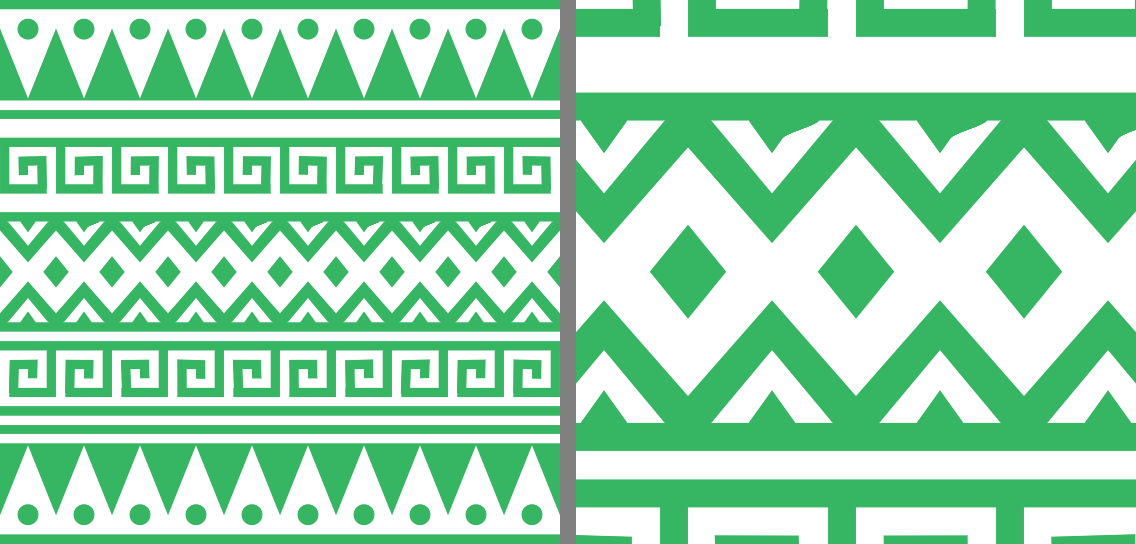
Left, the full canvas; right, a detail of the centre.
A Shadertoy shader for this pattern:

```glsl
// Green folk border on white: stripes, dotted teeth, square spirals and chevrons.
// Ten repeats across, each 6 units wide; every band is a distance function of the
// folded cell position, and small hashed tilts give the shapes a hand-cut look.

const float REPEATS = 10.0;
const float CELL = 6.0;
const float HEIGHT = 58.3;
const vec3 GREEN = vec3(0.21, 0.71, 0.39);
const vec3 WHITE = vec3(1.0);

float hash(vec2 p) {
    return fract(sin(dot(p, vec2(127.1, 311.7))) * 43758.5453);
}

// Horizontal stripe between two heights
float stripe(float y, float top, float bottom) {
    return max(top - y, y - bottom);
}

float box(vec2 p, vec2 lo, vec2 hi) {
    vec2 d = max(lo - p, p - hi);
    return max(d.x, d.y);
}

// Symmetric wedge that widens as "rise" grows
float wedge(float x, float rise, float slope) {
    return (abs(x) * slope - rise) / sqrt(1.0 + slope * slope);
}

// Row of teeth; y is measured from the tips, x from the cell centre
float teeth(float x, float y) {
    float fromEdge = CELL * 0.5 - abs(x);
    float tooth = max(wedge(fromEdge, y, 2.5), y - 7.72);
    float dot0 = length(vec2(x, y - 0.07)) - 1.12;
    return min(tooth, dot0);
}

// Square spiral hanging from a bar, with a slightly crooked inner hook
float spiral(vec2 p, vec2 id) {
    float d = stripe(p.y, 0.0, 1.0);
    d = min(d, box(p, vec2(0.0, 0.0), vec2(1.0, 6.0)));
    d = min(d, box(p, vec2(0.0, 5.0), vec2(5.0, 6.0)));
    vec2 tilt = (vec2(hash(id), hash(id + 17.0)) - 0.5) * 0.07;
    vec2 q = p + tilt * (p.yx - 3.5);
    d = min(d, box(q, vec2(4.0, 2.0), vec2(5.0, 5.6)));
    d = min(d, box(q, vec2(2.0, 2.0), vec2(5.0, 3.0)));
    return min(d, box(q, vec2(2.0, 2.0), vec2(3.0, 4.0)));
}

// Mirrored chevrons with diamonds between; y is measured from the middle line
float chevrons(float x, float y, float flare) {
    float v = abs(y);
    float zigzag = max(wedge(x, v - 1.02, 1.14), v - 6.4);
    float curl = x > 0.0 && y < 0.0 ? flare * smoothstep(4.75, 5.4, v) : 0.0;
    float core = wedge(max(abs(x) - curl, 0.0), v - 4.23, 1.4);
    float gap = max(max(wedge(x, v - 2.8, 1.2), v - 5.4), -core);
    float diamond = wedge(CELL * 0.5 - abs(x), 1.68 - v, 1.23);
    return min(max(zigzag, -gap), diamond);
}

void mainImage(out vec4 fragColor, in vec2 fragCoord) {
    vec2 uv = fragCoord / iResolution.xy;
    vec2 p = vec2(uv.x * REPEATS * CELL, (1.0 - uv.y) * HEIGHT);
    float column = floor(p.x / CELL);
    float cx = mod(p.x, CELL);
    float x = cx - CELL * 0.5;
    float y = p.y;

    // Plain stripes
    float d = stripe(y, -1.0, 1.0);
    d = min(d, stripe(y, 11.8, 12.75));
    d = min(d, stripe(y, 43.53, 44.55));
    d = min(d, stripe(y, 45.55, 46.5));
    d = min(d, stripe(y, 57.27, HEIGHT + 1.0));

    // Teeth with dots, upright above and inverted below
    d = min(d, teeth(x, y - 3.05));
    d = min(d, teeth(x, 55.23 - y));

    // Spirals, the lower row mirrored
    d = min(d, spiral(vec2(cx, y - 14.75), vec2(column, 1.0)));
    d = min(d, spiral(vec2(CELL - cx, y - 36.56), vec2(column, 2.0)));

    // Central chevrons, most with a curl on the upper right
    float flare = 0.85 * step(0.2, hash(vec2(column, 3.0)));
    d = min(d, chevrons(x, y - 29.14, flare));

    float pixel = REPEATS * CELL / iResolution.x;
    float ink = 1.0 - smoothstep(-0.6 * pixel, 0.6 * pixel, d);
    fragColor = vec4(mix(WHITE, GREEN, ink), 1.0);
}
```
